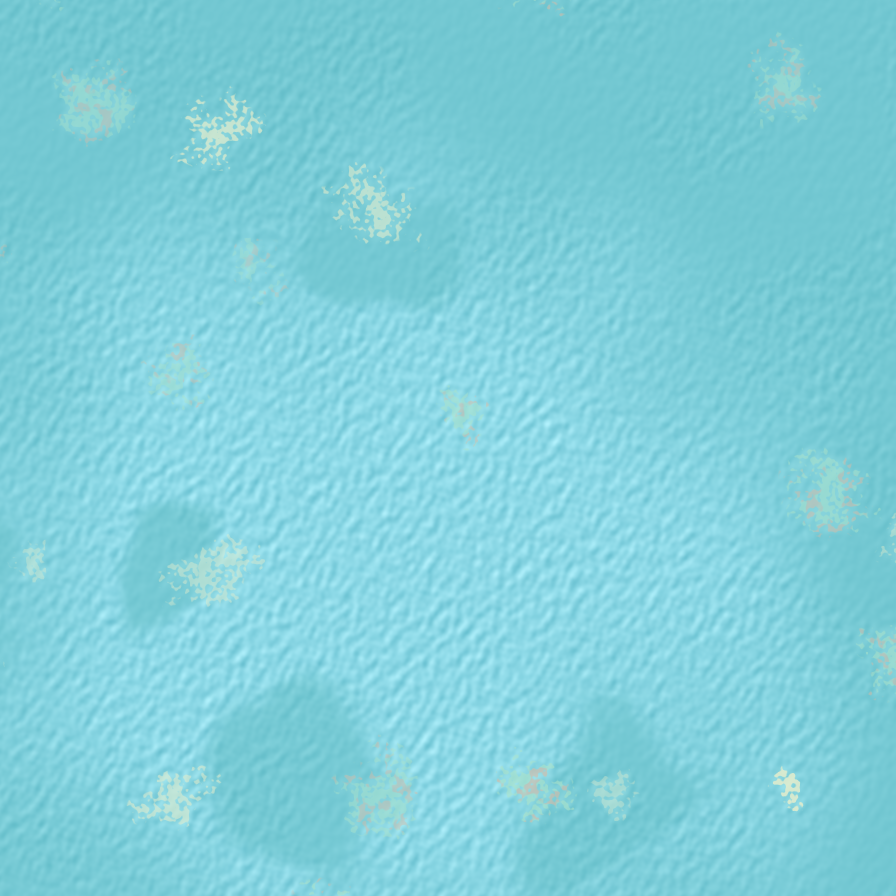
Reproduce this texture procedurally as a WebGL 2 fragment shader.

```glsl
#version 300 es
precision highp float;

uniform vec2 u_resolution;
out vec4 fragColor;

const float TAU = 6.28318;

vec2 hash2(vec2 p) {
    vec3 q = fract(p.xyx * vec3(0.1031, 0.1030, 0.0973));
    q += dot(q, q.yzx + 33.33);
    return fract((q.xx + q.yz) * q.zy);
}

vec2 gradientAt(vec2 cell) {
    float angle = TAU * hash2(cell).x;
    return vec2(cos(angle), sin(angle));
}

float gradientNoise(vec2 p) {
    vec2 i = floor(p), f = p - i;
    vec2 s = f * f * f * (f * (f * 6.0 - 15.0) + 10.0);
    vec2 e = vec2(1.0, 0.0);
    float low = mix(dot(gradientAt(i), f), dot(gradientAt(i + e), f - e), s.x);
    float high = mix(dot(gradientAt(i + e.yx), f - e.yx),
                     dot(gradientAt(i + 1.0), f - 1.0), s.x);
    return 1.4 * mix(low, high, s.y);
}

vec2 rotate(vec2 p, float angle) {
    float c = cos(angle), s = sin(angle);
    return vec2(c * p.x - s * p.y, s * p.x + c * p.y);
}

// Nearest scattered oval: x is its density (1 at the core), y its random kind
vec2 scatter(vec2 p, float chance, vec2 radii, float seed) {
    vec2 best = vec2(0.0);
    vec2 home = floor(p);
    for (int y = -1; y <= 1; y++) {
        for (int x = -1; x <= 1; x++) {
            vec2 cell = home + vec2(x, y);
            vec2 spot = hash2(cell + seed);
            vec2 traits = hash2(cell + seed + 57.0);
            vec2 style = hash2(cell + seed + 113.0);
            if (style.x > chance) continue;
            vec2 q = rotate(p - cell - 0.2 - 0.6 * spot, TAU * traits.y);
            q.y *= 1.0 + 0.6 * style.y;
            float density = 1.0 - length(q) / mix(radii.x, radii.y, traits.x);
            if (density > best.x) best = vec2(density, style.y);
        }
    }
    return best;
}

// Staggered woven bumps crossed by slanted strokes
float weaveHeight(vec2 uv) {
    vec2 wobble = vec2(gradientNoise(uv * 34.0), gradientNoise(uv * 34.0 + 40.0));
    vec2 p = uv * vec2(34.0, 42.0) + 0.25 * wobble;
    float bumps = sin(TAU * p.x) * sin(TAU * p.y);
    vec2 slant = rotate(uv, -1.0) * vec2(60.0, 125.0);
    return 0.3 * bumps + 0.95 * gradientNoise(slant) + 0.35 * gradientNoise(uv * 150.0);
}

float relief(vec2 uv) {
    vec2 toLight = vec2(-0.0022, 0.0026);
    return weaveHeight(uv - toLight) - weaveHeight(uv + toLight);
}

// Broad glow with calm, darker hollows
float glowAmount(vec2 uv, float grain) {
    vec2 q = (uv - vec2(0.42, 0.34)) * vec2(0.95, 1.0);
    float reach = length(q) + 0.13 * gradientNoise(uv * 4.0 + 7.0) + 0.025 * grain;
    float glow = 1.0 - smoothstep(0.22, 0.60, reach);
    vec2 bend = 0.16 * vec2(gradientNoise(uv * 11.0), gradientNoise(uv * 11.0 + 23.0));
    float hollow = scatter(uv * 3.8 + bend, 0.5, vec2(0.32, 0.58), 11.0).x;
    return glow * (1.0 - 0.9 * smoothstep(0.06, 0.42, hollow + 0.07 * grain));
}

vec3 fleckColour(float kind, float tone) {
    vec3 mint = vec3(0.67, 0.89, 0.79);
    vec3 salmon = vec3(0.85, 0.73, 0.65);
    vec3 cream = vec3(0.90, 0.93, 0.80);
    vec3 mixed = mix(mint, salmon, smoothstep(0.05, 0.3, tone));
    return mix(mixed, cream, smoothstep(0.68, 0.76, kind));
}

void main() {
    vec2 uv = gl_FragCoord.xy / u_resolution;
    float grain = gradientNoise(uv * 95.0);

    // Teal ground and embossed weave
    float glow = glowAmount(uv, grain);
    vec3 colour = mix(vec3(0.450, 0.782, 0.822), vec3(0.550, 0.848, 0.902), glow);
    float patchy = smoothstep(-0.25, 0.3, gradientNoise(uv * 5.0 + 31.0));
    float depth = mix(0.16 + 0.34 * patchy, 1.0, glow);
    colour += vec3(0.075, 0.05, 0.045) * depth * relief(uv);
    colour += 0.004 * depth * sin(TAU * uv.y * 42.0);

    // Ragged clusters of pale flecks
    vec2 ragged = 0.16 * vec2(gradientNoise(uv * 26.0), gradientNoise(uv * 26.0 + 61.0));
    vec2 cluster = scatter(uv * 6.2 + ragged, 0.62, vec2(0.17, 0.40), 83.0);
    float density = cluster.x;
    float fine = gradientNoise(uv * 170.0 + 19.0) + 0.5 * grain;
    float edge = 0.08 + 0.5 * fwidth(fine);
    float flecks = smoothstep(-edge, edge, fine + 1.15 * density - 0.58);
    flecks *= smoothstep(0.0, 0.12, density);
    float tone = gradientNoise(uv * 48.0 + 5.0) + 0.35 * gradientNoise(uv * 140.0);
    float strength = mix(0.3, 0.85, fract(cluster.y * 7.3));
    colour = mix(colour, vec3(0.60, 0.87, 0.89), 0.4 * smoothstep(0.05, 0.6, density));
    colour = mix(colour, fleckColour(cluster.y / 0.62 * 0.7, tone), strength * flecks);

    fragColor = vec4(clamp(colour, 0.0, 1.0), 1.0);
}
```
